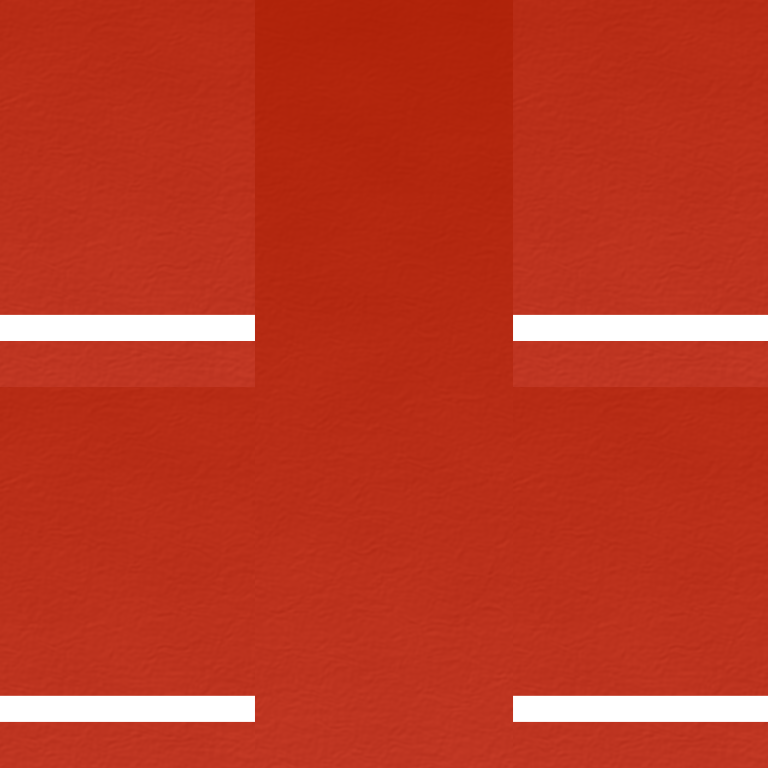
Give the GLSL for this texture, as a Shadertoy shader.

```glsl
#define COLUMNS 3.0
#define ROW_HEIGHT 0.496
#define BAR_BOTTOM 0.060
#define BAR_TOP 0.094
#define SIDE_WIDTH 0.168
#define DARK_RED vec3(0.693, 0.138, 0.040)
#define LIGHT_RED vec3(0.752, 0.212, 0.136)
#define BAR_COLOR vec3(1.0)
#define GRAIN_SCALE vec2(130.0, 165.0)
#define GRAIN_DEPTH 0.045
#define BLOTCH_DEPTH 0.012

vec2 hashGradient(vec2 cell) {
    vec3 h = fract(vec3(cell.xyx) * vec3(0.1031, 0.1030, 0.0973));
    h += dot(h, h.yzx + 33.33);
    return 2.0 * fract((h.xx + h.yz) * h.zy) - 1.0;
}

float gradientNoise(vec2 p) {
    vec2 i = floor(p), f = fract(p);
    vec2 w = f * f * f * (f * (f * 6.0 - 15.0) + 10.0);
    vec2 e = vec2(0.0, 1.0);
    float a = dot(hashGradient(i), f);
    float b = dot(hashGradient(i + e.yx), f - e.yx);
    float c = dot(hashGradient(i + e.xy), f - e.xy);
    float d = dot(hashGradient(i + e.yy), f - e.yy);
    return mix(mix(a, b, w.x), mix(c, d, w.x), w.y);
}

// Height of the leather: fine pores over wider, flatter creases
float leatherHeight(vec2 p) {
    vec2 bend = vec2(gradientNoise(p * 0.2), gradientNoise(p * 0.2 + 41.0));
    float pores = gradientNoise(p + bend);
    float creases = gradientNoise(p * vec2(0.35, 0.6) + 2.0 * bend + 17.0);
    return 0.6 * pores + 0.7 * creases;
}

// Red leather, lit from above; the grain shows more where it is lighter
vec3 leather(vec2 p, float ramp) {
    vec2 grain = p * GRAIN_SCALE;
    float relief = leatherHeight(grain) - leatherHeight(grain + vec2(-0.25, 0.5));
    float blotch = gradientNoise(p * vec2(9.0, 14.0) + 5.0);
    vec3 base = mix(DARK_RED, LIGHT_RED, pow(ramp, 1.2));
    float light = GRAIN_DEPTH * mix(0.35, 1.0, ramp) * relief + BLOTCH_DEPTH * blotch;
    return base + light * vec3(1.0, 0.75, 0.65);
}

// Smoothed step, one pixel wide
float edge(float limit, float x, float pixel) {
    return clamp((x - limit) / pixel + 0.5, 0.0, 1.0);
}

void mainImage(out vec4 fragColor, in vec2 fragCoord) {
    vec2 uv = fragCoord / iResolution.xy;
    vec2 pixel = 1.0 / iResolution.xy;

    // Side panels: two stacked tiles, each fading downward from mid to light
    float upper = edge(ROW_HEIGHT, uv.y, pixel.y);
    float tileY = uv.y - ROW_HEIGHT * upper;
    float fall = clamp(1.0 - tileY / ROW_HEIGHT, 0.0, 1.0);
    vec2 tilePos = vec2(fract(uv.x * COLUMNS) / COLUMNS, tileY);
    vec3 side = leather(tilePos, 0.48 + 0.5 * fall + 0.03 * upper);

    // White bar across each tile
    float bar = edge(BAR_BOTTOM, tileY, pixel.y) - edge(BAR_TOP, tileY, pixel.y);
    side = mix(side, BAR_COLOR, bar);

    // Center panel: one fade over the full height
    vec3 center = leather(uv + vec2(2.0, 1.0), 1.0 - uv.y);
    float sideMask = edge(SIDE_WIDTH, abs(uv.x - 0.5), pixel.x);

    fragColor = vec4(mix(center, side, sideMask), 1.0);
}
```
